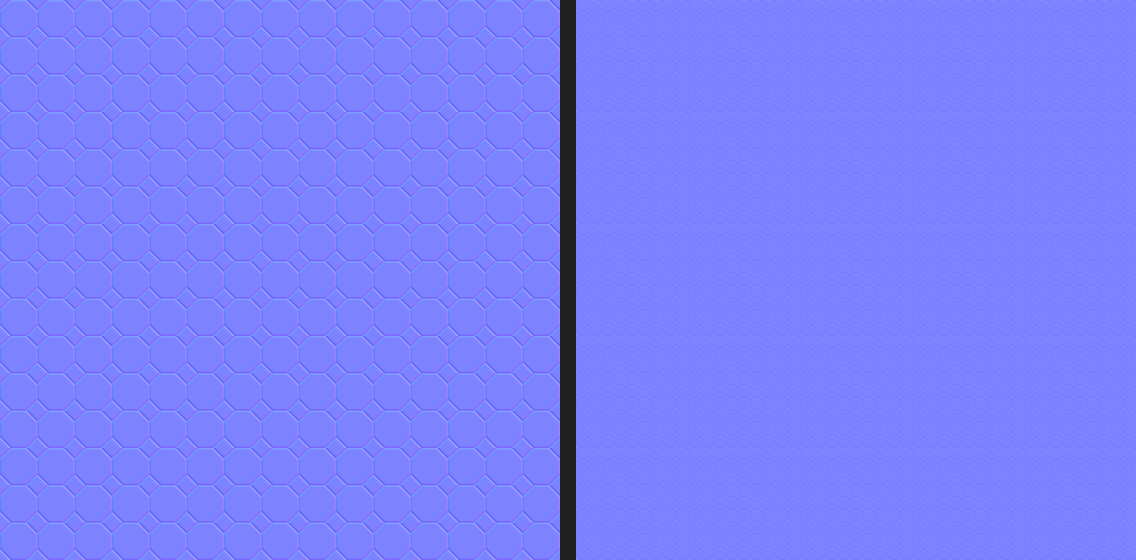
Left: one tile. Right: repeated 3 by 3.
Reproduce this texture map procedurally as a Shadertoy shader.

```glsl
// Tangent-space normal map of bevelled octagon tiles with small diamond tiles at the corners

// Depth of the grooves below the tile surface; one cell is one octagon
float grooveDepth(vec2 p) {
    vec2 q = abs(fract(p) - 0.5);
    float diagonal = (q.x + q.y) * 0.70711 - 0.5;   // positive inside the diamond
    float straight = 0.5 - max(q.x, q.y);
    float diagonalGroove = 0.0125 * (1.0 - smoothstep(0.0, 0.05, abs(diagonal)));
    float straightGroove = 0.009 * (1.0 - smoothstep(0.0, 0.043, straight));
    return diagonal > 0.0 ? diagonalGroove : max(diagonalGroove, straightGroove);
}

void mainImage(out vec4 fragColor, in vec2 fragCoord) {
    const float repeats = 15.0;
    vec2 p = fragCoord / iResolution.xy * repeats;

    // Central differences, at least one pixel wide, also smooth the bevels
    vec2 reach = max(vec2(0.014), 0.5 * repeats / iResolution.xy);
    vec2 dx = vec2(reach.x, 0.0);
    vec2 dy = vec2(0.0, reach.y);
    vec2 tilt = vec2(grooveDepth(p + dx) - grooveDepth(p - dx),
                     grooveDepth(p + dy) - grooveDepth(p - dy)) / (2.0 * reach);

    // Pack the normal around the slightly tilted flat colour
    vec3 normal = normalize(vec3(tilt, 1.0));
    fragColor = vec4(vec3(0.49, 0.51, 0.51) + 0.5 * normal, 1.0);
}
```
